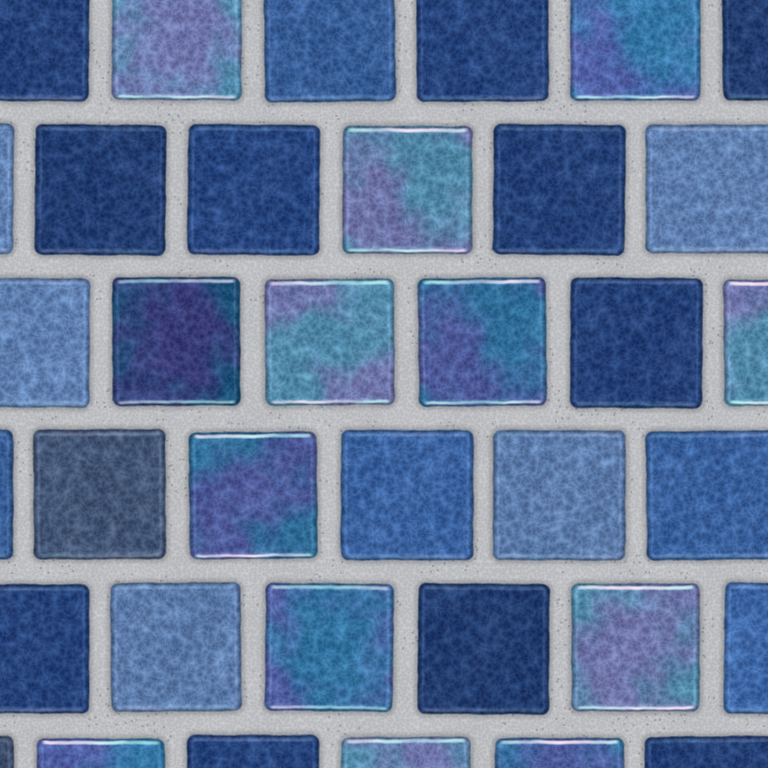
A three.js fragment shader for this pattern:

```glsl
// Glazed blue mosaic tiles in a half-offset bond with pale, gritty grout.
// Each tile is a rounded-box distance; hashes choose its glaze, tilt and gloss.
// Warped cellular noise mottles the glaze, layered sines tint its iridescent film.
varying vec2 vUv;

const float TILES = 5.02;              // repeats across and down
const vec2 HALF_SIZE = vec2(0.430, 0.425);
const float CORNER = 0.05;
const float SOFT = 0.009;              // edge smoothing, in tile units

const vec3 NAVY  = vec3(0.15, 0.26, 0.47);
const vec3 COBALT = vec3(0.23, 0.38, 0.61);
const vec3 SKY   = vec3(0.36, 0.48, 0.66);
const vec3 SLATE = vec3(0.26, 0.33, 0.45);
const vec3 GROUT = vec3(0.745, 0.75, 0.765);

float hash(vec2 p) {
  vec3 q = fract(vec3(p.xyx) * 0.1031);
  q += dot(q, q.yzx + 33.33);
  return fract((q.x + q.y) * q.z);
}

vec2 hash2(vec2 p) {
  return vec2(hash(p), hash(p + vec2(41.3, 17.9)));
}

// Distance to the nearest scattered point.
float cellular(vec2 p) {
  vec2 cell = floor(p);
  float nearest = 4.0;
  for (int j = -1; j <= 1; j++) {
    for (int i = -1; i <= 1; i++) {
      vec2 c = cell + vec2(float(i), float(j));
      vec2 away = c + hash2(c) - p;
      nearest = min(nearest, dot(away, away));
    }
  }
  return sqrt(nearest);
}

// Layered sines, roughly -1 to 1.
float waves(vec2 p, float phase) {
  float sum = 0.0;
  float amp = 0.5;
  for (int i = 0; i < 4; i++) {
    sum += amp * sin(p.x + phase + 1.3 * sin(p.y + 2.0 * phase));
    p = mat2(1.2, 1.4, -1.4, 1.2) * p;
    amp *= 0.6;
  }
  return sum;
}

float roundedBox(vec2 p, vec2 halfSize, float radius) {
  vec2 q = abs(p) - halfSize + radius;
  return length(max(q, 0.0)) + min(max(q.x, q.y), 0.0) - radius;
}

float line(float x, float width) {
  return 1.0 - smoothstep(width - SOFT, width + SOFT, abs(x));
}

// Evenly spread choice of base glaze, jittered per tile.
vec3 tileColor(vec2 id) {
  float pick = fract(0.618 * id.x + 0.29 * id.y + 0.3 * hash(id + 7.0));
  vec3 color = pick < 0.34 ? NAVY : pick < 0.65 ? COBALT : pick < 0.92 ? SKY : SLATE;
  return color * (0.93 + 0.14 * hash(id + 23.0));
}

vec3 mottledGlaze(vec3 base, vec2 p, vec2 id, float film) {
  float phase = 6.28 * hash(id + 5.0);
  vec2 warp = 0.025 * vec2(waves(p * 22.0, phase), waves(p.yx * 25.0, phase + 2.0));
  float mottle = 0.55 * cellular((p + warp) * 14.0 + id * 19.0)
               + 0.45 * cellular((p - warp) * 31.0 + id * 37.0) - 0.45;
  vec3 color = base * (1.0 + 0.35 * mottle) + vec3(0.13, 0.14, 0.11) * mottle;
  color += 0.018 * waves(p * 8.0, phase + 1.0);
  float hue = smoothstep(-0.6, 0.6, waves(p * 4.0, phase));
  return color + film * mix(vec3(-0.02, 0.08, 0.03), vec3(0.09, 0.0, 0.03), hue);
}

// Bright reflections along the upper and lower bevels.
vec3 addGloss(vec3 color, vec2 p, vec2 halfSize, vec2 id, float film) {
  float phase = 6.28 * hash(id + 13.0);
  float span = 1.0 - smoothstep(halfSize.x - 0.06, halfSize.x - 0.02, abs(p.x));
  float ripple = 0.004 * waves(p.xx * 9.0, phase);
  float top = line(p.y - halfSize.y + 0.026 + ripple, 0.011);
  float bottom = line(p.y + halfSize.y - 0.022 + ripple, 0.009);
  float strength = mix(0.22, 0.9, film) * (0.85 + 0.25 * waves(p.xx * 6.0, phase));
  float tint = 0.5 + 0.5 * sin(5.0 * p.x + phase + 2.0 * p.y);
  vec3 shine = mix(vec3(0.70, 0.95, 0.93), vec3(0.98, 0.90, 0.96), tint);
  float amount = span * strength * (top * mix(0.6, 1.0, film) + bottom);
  return mix(color, shine, clamp(amount, 0.0, 1.0));
}

vec3 groutColor(vec2 p, float gap) {
  float grit = cellular(p * 48.0) - 0.45;
  float pit = 1.0 - smoothstep(0.08, 0.2, cellular(p * 17.0 + 50.0));
  pit *= step(0.75, hash(floor(p * 8.0)));
  vec3 color = GROUT + 0.09 * grit + 0.012 * waves(p * 9.0, 1.0);
  color *= 1.0 - 0.14 * pit;
  return color * mix(0.84, 1.0, smoothstep(0.0, 0.045, gap));
}

void main() {
  // Rows count downward; alternate rows shift by half a tile.
  vec2 p = vec2(vUv.x, 1.0 - vUv.y) * TILES;
  float row = floor(p.y + 0.265);
  float shift = 0.343 - 0.5 * mod(row, 2.0);
  vec2 id = vec2(floor(p.x + shift), row);
  vec2 local = vec2(fract(p.x + shift) - 0.5, 0.5 - fract(p.y + 0.265));

  // Small differences in placement, angle, size and outline.
  float film = step(0.58, fract(0.414 * id.x + 0.73 * id.y + 0.35 * hash(id + 3.0)));
  float tilt = 0.025 * (hash(id + 11.0) - 0.5);
  local = mat2(1.0, tilt, -tilt, 1.0) * (local + 0.014 * (hash2(id + 29.0) - 0.5));
  vec2 halfSize = HALF_SIZE - 0.010 * film + 0.010 * (hash2(id + 31.0) - 0.5);
  float edge = roundedBox(local, halfSize, CORNER);
  edge += 0.004 * waves(local * 17.0, 6.28 * hash(id));

  vec3 glaze = mottledGlaze(tileColor(id), local, id, film);
  glaze += 0.07 * line(edge + 0.035, 0.008);
  glaze *= mix(0.72, 1.0, smoothstep(0.0, 0.028, -edge));
  glaze = addGloss(glaze, local, halfSize, id, film);

  float cover = 1.0 - smoothstep(-SOFT, SOFT, edge);
  gl_FragColor = vec4(mix(groutColor(p, edge), glaze, cover), 1.0);
}
```
